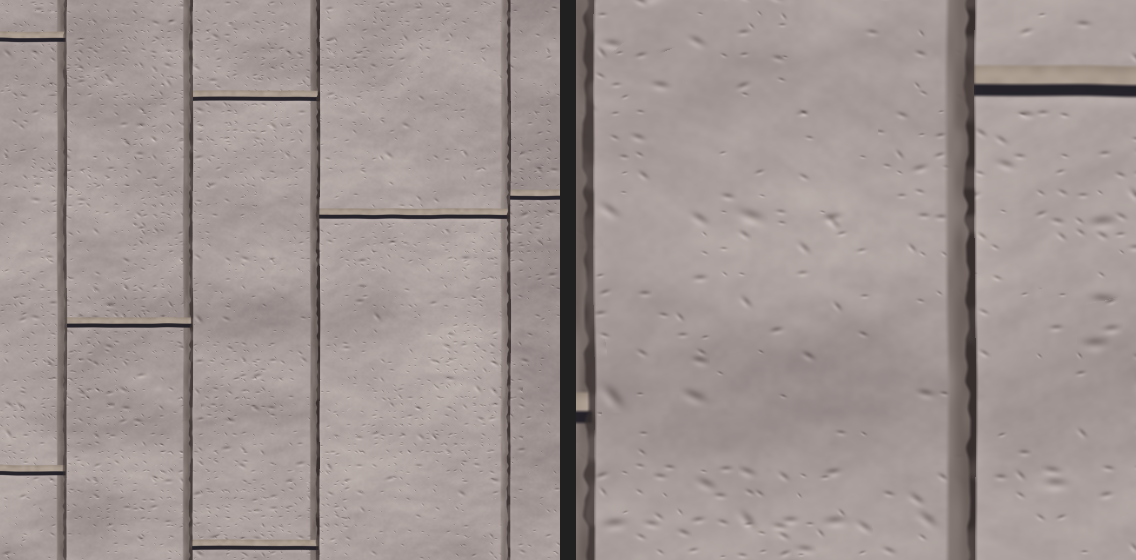
Left: the whole. Right: its middle third, enlarged.
Give the GLSL for this texture, as a Shadertoy shader.

```glsl
// Staggered upright stone slabs with pitted faces, shaded sides and dark joints.

const int COLUMNS = 5;
const float SOFT = 0.0014;
const vec3 STONE_DARK = vec3(0.565, 0.520, 0.517);
const vec3 STONE_LIGHT = vec3(0.712, 0.670, 0.655);
const vec3 SIDE = vec3(0.430, 0.387, 0.370);
const vec3 LIP = vec3(0.670, 0.615, 0.565);
const vec3 GROOVE = vec3(0.215, 0.185, 0.180);
const vec3 SHADOW = vec3(0.125, 0.115, 0.145);

float hash(vec2 p) {
    vec3 q = fract(vec3(p.xyx) * 0.1031);
    q += dot(q, q.yzx + 33.33);
    return fract((q.x + q.y) * q.z);
}

float noise(vec2 p) {
    vec2 i = floor(p), f = fract(p);
    f = f * f * (3.0 - 2.0 * f);
    return mix(mix(hash(i), hash(i + vec2(1, 0)), f.x),
               mix(hash(i + vec2(0, 1)), hash(i + vec2(1, 1)), f.x), f.y);
}

float fbm(vec2 p) {
    float sum = 0.0, gain = 0.5;
    for (int i = 0; i < 4; i++) {
        sum += gain * noise(p);
        p = mat2(1.6, 1.2, -1.2, 1.6) * p + 7.3;
        gain *= 0.5;
    }
    return sum / 0.9375;
}

// Smooth-edged band that is 1 between lo and hi.
float band(float x, float lo, float hi, float soft) {
    return smoothstep(lo - soft, lo + soft, x) * (1.0 - smoothstep(hi - soft, hi + soft, x));
}

// One slanted dent per chosen cell: dark hollow with a lit lower rim.
float dents(vec2 p, float cells, float density, float seed) {
    vec2 q = p * cells, id = floor(q) + seed;
    vec2 offset = 0.35 + 0.3 * vec2(hash(id + 3.1), hash(id + 8.7));
    vec2 d = fract(q) - offset;
    float angle = mix(-0.9, 0.35, hash(id + 5.3));
    d = mat2(cos(angle), -sin(angle), sin(angle), cos(angle)) * d;
    float size = mix(0.07, 0.17, hash(id + 1.9));
    d /= size * vec2(1.6, 0.65);
    float hollow = exp(-dot(d, d));
    d.y += 1.7;
    float rim = exp(-dot(d, d));
    return (0.55 * rim - hollow) * step(hash(id), density);
}

// Stone face: broad mottling, fine relief lit from above, scattered dents.
vec3 stoneFace(vec2 p, float tone) {
    vec2 warped = p + 0.03 * vec2(noise(p * 9.0), noise(p * 9.0 + 40.0));
    float mottling = fbm(warped * vec2(6.0, 11.0));
    vec2 grain = warped * vec2(38.0, 62.0);
    float relief = fbm(grain) - fbm(grain + vec2(-0.2, 0.6));
    float speck = noise(p * 230.0) - 0.5;
    float t = 0.57 + tone + 1.1 * (mottling - 0.5) + 0.38 * relief + 0.10 * speck;
    float patches = smoothstep(0.3, 0.75, noise(p * vec2(7.0, 9.0) + 21.0));
    float pits = 0.0;
    for (int i = 0; i < 3; i++) {
        float layer = float(i);
        pits += dents(p + 0.013 * layer, 38.0 + 23.0 * layer, 0.12 + 0.32 * patches, 61.0 * layer);
    }
    return mix(STONE_DARK, STONE_LIGHT, clamp(t, -0.15, 1.15)) + 0.13 * pits;
}

void mainImage(out vec4 fragColor, in vec2 fragCoord) {
    vec2 uv = fragCoord / iResolution.xy;
    float soft = max(SOFT, 0.7 / iResolution.y);

    // Per column: right edge, height of one joint, slab length, tone, groove depth.
    float rightEdge[COLUMNS] = float[](0.1190, 0.3440, 0.5710, 0.9115, 1.2000);
    float jointY[COLUMNS] = float[](0.155, 0.419, 0.022, 0.613, 0.647);
    float slabLength[COLUMNS] = float[](0.774, 0.790, 0.802, 0.790, 0.790);
    float tones[COLUMNS] = float[](0.06, 0.00, -0.02, 0.08, -0.24);
    float grooveDepth[COLUMNS] = float[](0.55, 0.75, 1.00, 0.90, 0.90);

    float wobble = 0.0016 * (noise(vec2(uv.y * 16.0, 2.0)) - 0.5);
    float x = uv.x + wobble;
    int column = 0;
    for (int i = 0; i < COLUMNS - 1; i++) column += int(x > rightEdge[i]);
    float toRight = rightEdge[column] - x;
    float toLeft = column > 0 ? x - rightEdge[column - 1] : 1.0;

    // Signed height above the nearest cross joint of this column.
    float course = slabLength[column];
    float sagging = 0.0012 * (noise(vec2(uv.x * 30.0, float(column))) - 0.5);
    float rise = uv.y - jointY[column] + sagging;
    float row = floor(rise / course);
    float above = mod(rise + 0.5 * course, course) - 0.5 * course;

    float tone = tones[column] + 0.10 * (hash(vec2(float(column), row + 9.0)) - 0.5);
    vec3 color = stoneFace(uv, tone);
    color += 0.035 * exp(-toLeft / 0.004) + 0.03 * band(above, -0.009, -0.003, 0.003);

    // Shaded right side of each slab.
    float streak = noise(uv * vec2(180.0, 50.0)) - 0.5;
    vec3 side = SIDE + 0.09 * smoothstep(0.006, 0.018, toRight) + 0.08 * streak;
    side += column == 3 ? 0.06 : 0.0;
    color = mix(color, side, 0.92 * band(toRight, -0.01, 0.0165, 1.4 * soft));

    // Pale lip above each cross joint, then the shadow beneath it.
    float span = smoothstep(0.002, 0.005, toRight);
    vec3 lip = LIP + 0.06 * (noise(uv * 120.0) - 0.5) - 0.07 * smoothstep(0.008, 0.016, above);
    color = mix(color, lip, span * band(above, 0.002, 0.0145, soft));
    float gap = band(above, -0.0037, 0.0033, soft);
    color = mix(color, SHADOW, 0.96 * gap * smoothstep(0.0, 0.003, toRight));

    // Ragged upright groove with crumbs breaking its edge.
    float ragged = 0.0030 + 0.0035 * noise(vec2(uv.y * 125.0, float(column)));
    float crumbs = 0.6 + 0.4 * smoothstep(0.2, 0.6, noise(uv * vec2(90.0, 75.0)));
    float groove = band(toRight, -0.001, ragged, soft) + band(toLeft, -0.01, 0.0005, soft);
    color = mix(color, GROOVE, clamp(groove, 0.0, 1.0) * crumbs * grooveDepth[column]);

    fragColor = vec4(clamp(color, 0.0, 1.0), 1.0);
}
```
